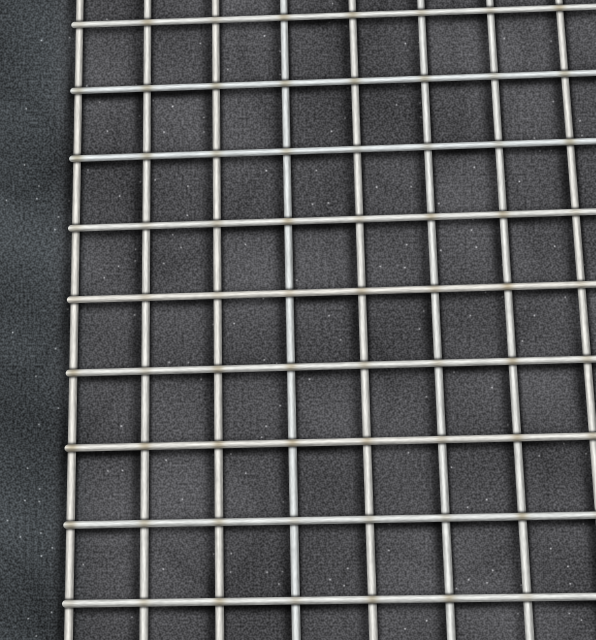
A WebGL 1 fragment shader for this pattern:

```glsl
precision highp float;
// Welded steel wire mesh in slight perspective, lying on dark grainy cloth.
uniform vec2 u_resolution;

const float ROWS = 9.0;
const float COLS = 8.0;
const float LEFT = 0.115;   // x where the row heights are anchored
const float SPAN = 0.815;   // width between the two row anchors

float hash(vec2 p) {
  return fract(sin(dot(p, vec2(127.1, 311.7))) * 43758.55);
}

vec2 gradient(vec2 cell) {
  float a = 6.2832 * hash(cell);
  return vec2(cos(a), sin(a));
}

// Gradient noise, roughly -0.7 to 0.7
float noise(vec2 p) {
  vec2 i = floor(p), f = fract(p);
  vec2 w = f * f * f * (f * (f * 6.0 - 15.0) + 10.0);
  vec2 e = vec2(1.0, 0.0);
  float low = mix(dot(gradient(i), f), dot(gradient(i + e), f - e), w.x);
  float high = mix(dot(gradient(i + e.yx), f - e.yx), dot(gradient(i + 1.0), f - 1.0), w.x);
  return mix(low, high, w.y);
}

float bell(float d, float width) {
  return exp(-d * d / (width * width));
}

// Height of a row and position of a column; spacing grows toward the viewer
float rowY(float i, float x) {
  float left = 0.039 + 0.1016 * i + 0.00143 * i * i;
  float right = 0.0104 + 0.1016 * i + 0.0017 * i * i;
  return mix(left, right, (x - LEFT) / SPAN);
}

float colX(float j, float y) {
  float top = 0.125 + 0.1055 * j + 0.0002 * j * j;
  float bottom = 0.107 + 0.1172 * j + 0.0005 * j * j;
  return mix(top, bottom, y);
}

// Signed offset and index of the nearest wire in each direction
vec2 nearestRow(vec2 p) {
  vec2 best = vec2(9.0, 0.0);
  for (float i = 0.0; i < ROWS; i++) {
    float d = p.y - rowY(i, p.x);
    if (abs(d) < abs(best.x)) best = vec2(d, i);
  }
  return best;
}

vec2 nearestCol(vec2 p) {
  vec2 best = vec2(9.0, 0.0);
  for (float j = 0.0; j < COLS; j++) {
    float d = p.x - colX(j, p.y);
    if (abs(d) < abs(best.x)) best = vec2(d, j);
  }
  return best;
}

vec3 cloth(vec2 p) {
  float folds = noise(vec2(p.x + 0.5 * p.y, p.y - 0.4 * p.x) * vec2(4.0, 7.0));
  float crease = bell(noise(p * vec2(5.0, 3.5) + 17.0), 0.05);
  float grain = 0.13 * noise(p * 310.0) + 0.09 * noise(p * 170.0 + 5.0);
  float inside = smoothstep(0.06, 0.16, p.x);
  float tone = mix(0.265, 0.315, inside) + 0.09 * folds - 0.025 * crease + grain;
  // Scattered pale lint
  vec2 cell = floor(p * 40.0);
  vec2 spot = 0.2 + 0.6 * vec2(hash(cell + 3.1), hash(cell + 8.7));
  float lint = step(0.87, hash(cell)) * bell(length(fract(p * 40.0) - spot), 0.065);
  vec3 tint = mix(vec3(0.95, 1.01, 1.05), vec3(0.99, 0.99, 1.02), inside);
  return tone * tint + 0.35 * lint;
}

// Round steel; t runs across the wire from -1 to 1, s runs along it
vec3 steel(float t, float s, float id, float glint) {
  float body = 0.40 + 0.54 * bell(t - glint, 0.78);
  float streak = 0.10 * noise(vec2(s * 26.0, t * 2.0 + id * 7.3));
  float scratch = 0.07 * noise(vec2(s * 110.0, t * 3.0 + id * 3.7));
  vec3 tint = mix(vec3(1.0, 0.99, 0.96), vec3(0.97, 1.0, 1.01), hash(vec2(id, 4.0)));
  return (body + streak + scratch) * tint;
}

float cover(float d, float pixel) {
  return clamp(0.5 - d / pixel, 0.0, 1.0);
}

void main() {
  float pixel = 1.0 / u_resolution.y;
  vec2 p = gl_FragCoord.xy * pixel;
  p.y = 1.0 - p.y;

  vec2 row = nearestRow(p);
  vec2 col = nearestCol(p);
  float rowRadius = mix(0.0049, 0.0062, p.y);
  float colRadius = mix(0.0058, 0.0070, p.y);
  float capX = mix(0.112, 0.096, p.y) + rowRadius;
  float rowDist = length(vec2(min(p.x - capX, 0.0), row.x)) - rowRadius;
  float colDist = abs(col.x) - colRadius;

  // Cast shadows, wavering where the cloth lifts
  float lift = 0.75 + 0.6 * noise(p * 9.0 + 31.0);
  float onMesh = smoothstep(capX - 0.015, capX + 0.01, p.x);
  float sideShade = 0.62 * lift * bell(col.x + 0.010, 0.011) + 0.6 * bell(col.x - 0.006, 0.005);
  float underShade = onMesh * (0.7 * lift * bell(row.x - 0.009, 0.008) + 0.3 * bell(row.x, 0.009));
  vec3 color = cloth(p) * (1.0 - min(sideShade, 0.8)) * (1.0 - min(underShade, 0.8));

  // Upright wires, dimmed where they meet a crossing wire
  vec3 upright = steel(col.x / colRadius, p.y, col.y + 20.0, -0.12);
  upright *= 1.0 - 0.55 * bell(rowDist, 0.0028);
  color = mix(color, upright, cover(colDist, pixel));

  // Crosswise wires lie on top, with faint heat stains at the welds
  vec3 across = steel(row.x / rowRadius, p.x, row.y, -0.22);
  float weld = bell(col.x, 0.009) * (0.4 + 0.6 * hash(row.yy + col.y * 5.0));
  across *= mix(vec3(1.0), vec3(0.82, 0.78, 0.70), weld);
  color = mix(color, across, cover(rowDist, pixel));

  gl_FragColor = vec4(clamp(color, 0.0, 1.0), 1.0);
}
```
